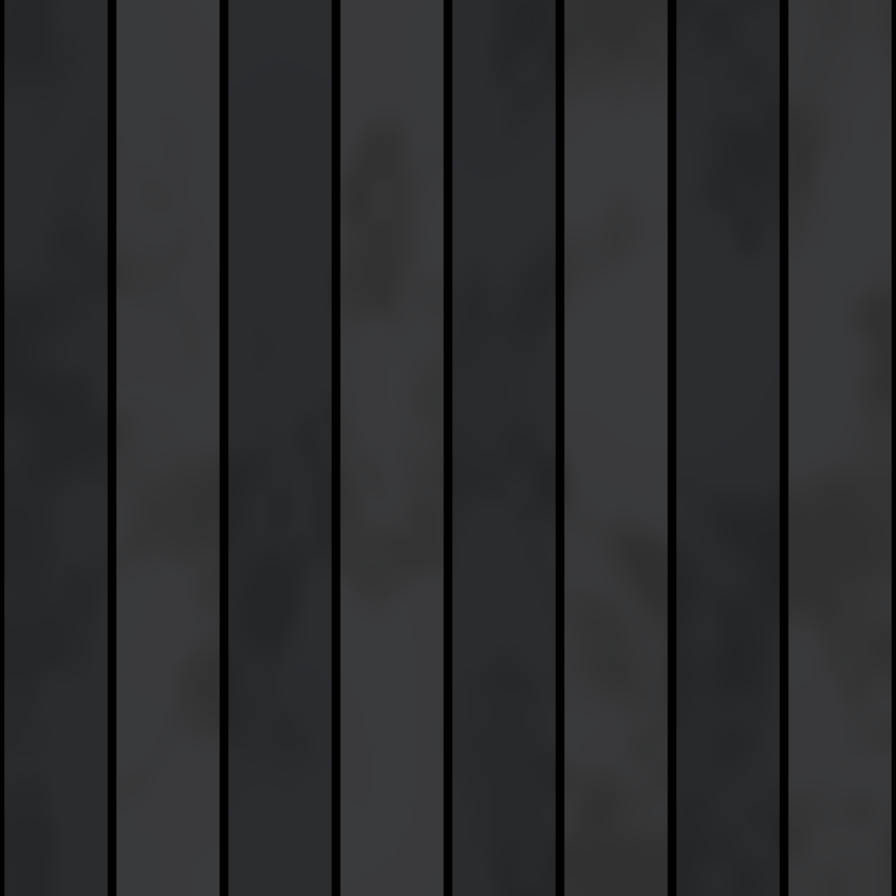
Reproduce this texture procedurally as a Shadertoy shader.

```glsl
#define STRIPES 8.0
#define GAP_WIDTH 0.078
#define DARK_PLANK vec3(0.168, 0.174, 0.182)
#define LIGHT_PLANK vec3(0.226, 0.228, 0.234)
#define GAP_COLOR vec3(0.0)
#define SMUDGE_TINT vec3(0.80, 0.79, 0.77)
#define SMUDGE_AMOUNT 0.75
#define CLOUD_AMOUNT 0.07
#define WARP 0.05

// Integer hash of a lattice cell, 0 to 1
float hash(vec2 cell, float seed) {
    uvec3 q = uvec3(cell, seed) * uvec3(1597u, 3571u, 7919u);
    uint n = (q.x ^ (q.y << 8) ^ (q.z << 16)) + q.x * q.y;
    n = (n ^ (n >> 15)) * 73471u;
    n = (n ^ (n >> 13)) * 51787u;
    n ^= n >> 16;
    return float(n & 65535u) / 65535.0;
}

// Value noise that wraps after period cells
float wrapNoise(vec2 uv, vec2 period, float seed) {
    vec2 p = uv * period;
    vec2 cell = floor(p);
    vec2 f = fract(p);
    f = f * f * f * (f * (f * 6.0 - 15.0) + 10.0);
    vec2 a = mod(cell, period);
    vec2 b = mod(cell + 1.0, period);
    return mix(mix(hash(a, seed), hash(vec2(b.x, a.y), seed), f.x),
               mix(hash(vec2(a.x, b.y), seed), hash(b, seed), f.x), f.y);
}

float wrapFbm(vec2 uv, vec2 period, float seed) {
    float sum = 0.0;
    float weight = 0.5;
    for (int i = 0; i < 3; i++) {
        sum += weight * wrapNoise(uv, period, seed + float(i));
        period *= 2.0;
        weight *= 0.5;
    }
    return sum / 0.875;
}

void mainImage(out vec4 fragColor, in vec2 fragCoord) {
    vec2 uv = fragCoord / iResolution.xy;

    // Alternating planks
    float x = uv.x * STRIPES;
    float isLight = mod(floor(x), 2.0);
    vec3 color = mix(DARK_PLANK, LIGHT_PLANK, isLight);

    // Soft smudges and broad clouding that run across the planks
    vec2 bend = vec2(wrapNoise(uv, vec2(4.0), 11.0), wrapNoise(uv, vec2(4.0), 23.0)) - 0.5;
    vec2 warped = uv + 2.0 * WARP * bend;
    float smudge = smoothstep(0.52, 0.85, wrapFbm(warped, vec2(7.0, 5.0), 31.0));
    float cloud = wrapFbm(warped, vec2(3.0), 47.0) - 0.5;
    color *= mix(vec3(1.0), SMUDGE_TINT, SMUDGE_AMOUNT * smudge);
    color *= 1.0 + CLOUD_AMOUNT * cloud;

    // Black gaps centred on the plank borders
    float toBorder = 0.5 - abs(fract(x) - 0.5);
    float pixel = STRIPES / iResolution.x;
    float gap = clamp(0.5 + (0.5 * GAP_WIDTH - toBorder) / pixel, 0.0, 1.0);
    color = mix(color, GAP_COLOR, gap);

    fragColor = vec4(color, 1.0);
}
```
